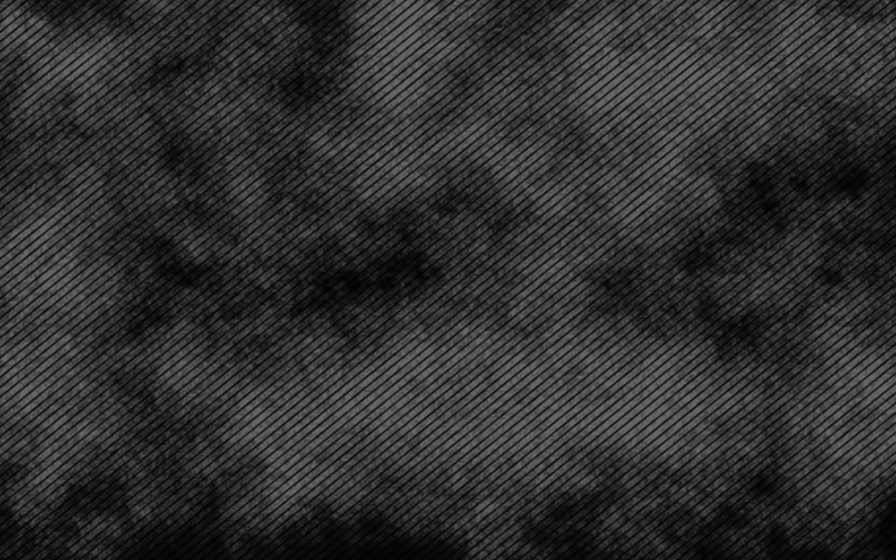
A Shadertoy shader for this texture:

```glsl
// Dark grunge wall: cloudy grey stains with fine grit, under thin diagonal
// black lines. Rotated value-noise octaves make the stains; ragged shadows
// eat in from the borders, most of all from the bottom.

#define BASE_TONE 0.292
#define STAIN_CONTRAST 0.63
#define STAIN_SCALE 4.6
#define STAIN_GAIN 0.68
#define GRIT_SCALE 150.0
#define GRIT_CONTRAST 0.19
#define LINE_PERIOD 0.0137
#define LINE_HALF_WIDTH 0.0019
#define LINE_DEPTH 0.70
#define LINE_ANGLE 0.68
#define MAX_TONE 0.40

float hash(vec2 cell) {
    vec3 q = fract(cell.xyx * vec3(0.1031, 0.1030, 0.0973));
    q += dot(q, q.yzx + 33.33);
    return fract((q.x + q.y) * q.z);
}

float noise(vec2 p) {
    vec2 cell = floor(p);
    vec2 f = fract(p);
    f = f * f * (3.0 - 2.0 * f);
    float low = mix(hash(cell), hash(cell + vec2(1, 0)), f.x);
    float high = mix(hash(cell + vec2(0, 1)), hash(cell + vec2(1, 1)), f.x);
    return mix(low, high, f.y);
}

// Sum of octaves, each turned to hide the lattice; result centred on zero
float stains(vec2 p) {
    mat2 turn = mat2(0.8, 0.6, -0.6, 0.8);
    float sum = 0.0, total = 0.0, weight = 1.0;
    for (int i = 0; i < 6; i++) {
        sum += weight * (noise(p) - 0.5);
        total += weight;
        weight *= STAIN_GAIN;
        p = turn * p * 2.03 + 17.3;
    }
    return sum / total;
}

// Brightness factor of the ragged dark borders
float borderShade(vec2 p, float width) {
    float ragged = 0.4 * stains(p * 7.0 + 71.0);
    float bottom = smoothstep(-0.03, 0.17, p.y + ragged);
    float side = smoothstep(-0.06, 0.09, min(p.x, width - p.x) + ragged);
    float top = smoothstep(-0.08, 0.06, 1.0 - p.y + ragged);
    return mix(0.15, 1.0, bottom) * mix(0.55, 1.0, side) * mix(0.4, 1.0, top);
}

// Coverage of the thin diagonal lines
float diagonalLines(vec2 p) {
    float across = dot(p, vec2(-sin(LINE_ANGLE), cos(LINE_ANGLE)));
    float d = abs(fract(across / LINE_PERIOD) - 0.5) * LINE_PERIOD;
    float soft = max(0.0014, 0.55 / iResolution.y);
    return 1.0 - smoothstep(LINE_HALF_WIDTH - soft, LINE_HALF_WIDTH + soft, d);
}

void mainImage(out vec4 fragColor, in vec2 fragCoord) {
    vec2 p = fragCoord / iResolution.y;
    float width = iResolution.x / iResolution.y;

    // Stains, with flattened lights and deep pits, and borders
    float stain = stains(p * STAIN_SCALE + 5.7);
    float tone = BASE_TONE + STAIN_CONTRAST * (stain - stain * stain);
    tone *= borderShade(p, width);

    // Grit, fading in the deepest shadows
    float grit = 0.6 * noise(p * GRIT_SCALE) + 0.6 * noise(p.yx * GRIT_SCALE * 1.9 + 9.0) - 0.6;
    tone += GRIT_CONTRAST * grit * smoothstep(0.0, 0.18, tone);
    tone = clamp(tone, 0.025, MAX_TONE);

    // Lines, slightly worn
    float wear = mix(0.85, 1.1, noise(p * 45.0 + 31.0));
    tone *= 1.0 - LINE_DEPTH * wear * diagonalLines(p);

    fragColor = vec4(vec3(tone), 1.0);
}
```
